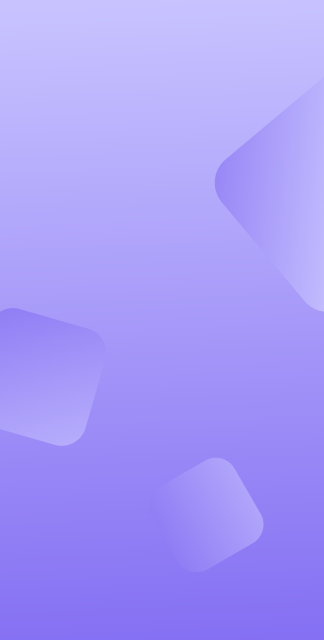
This background is drawn by a Shadertoy shader. Its source:

```glsl
// Soft violet backdrop with three tilted, rounded tiles.
// The sky and every tile share one colour ramp; each tile is a rounded-box
// distance field whose tone varies linearly along its own direction.

#define DEEP_VIOLET vec3(0.520, 0.440, 0.952)
#define PALE_LILAC  vec3(0.785, 0.765, 1.000)
#define SKY_TILT    0.04   // how far the backdrop darkens to the right
#define EDGE_WIDTH  1.0    // antialiasing width in output samples

vec3 violetRamp(float tone) {
    return mix(DEEP_VIOLET, PALE_LILAC, clamp(tone, 0.0, 1.0));
}

vec2 direction(float degrees) {
    float a = radians(degrees);
    return vec2(cos(a), sin(a));
}

float roundedSquare(vec2 p, float halfSide, float radius) {
    vec2 q = abs(p) - halfSide + radius;
    return length(max(q, 0.0)) + min(max(q.x, q.y), 0.0) - radius;
}

// Paints one tile; toneMid is its tone at the centre, toneSlope the change
// per unit of length along the direction lightAngle.
void paintTile(inout vec3 color, vec2 p, vec2 center, float halfSide,
               float radius, float tilt, float lightAngle,
               float toneMid, float toneSlope) {
    vec2 d = p - center;
    vec2 axis = direction(tilt);
    vec2 local = vec2(dot(d, axis), dot(d, vec2(-axis.y, axis.x)));
    float dist = roundedSquare(local, halfSide, radius);
    float coverage = clamp(0.5 - dist * iResolution.y / EDGE_WIDTH, 0.0, 1.0);
    float tone = toneMid + toneSlope * dot(d, direction(lightAngle));
    color = mix(color, violetRamp(tone), coverage);
}

void mainImage(out vec4 fragColor, in vec2 fragCoord) {
    // Canvas height is one unit
    vec2 p = fragCoord / iResolution.y;
    float middle = 0.5 * iResolution.x / iResolution.y;

    // Backdrop
    vec3 color = violetRamp(p.y - SKY_TILT * (p.x - middle));

    // Large tile at the right, middle tile at the left, small tile below
    paintTile(color, p, vec2(0.525, 0.702), 0.1484, 0.0480, 40.0, -5.0, 0.906, 3.3);
    paintTile(color, p, vec2(0.0583, 0.411), 0.0944, 0.0390, -16.0, -75.0, 0.45, 2.4);
    paintTile(color, p, vec2(0.3223, 0.1953), 0.0745, 0.0338, 30.0, 30.0, 0.40, 3.2);

    fragColor = vec4(color, 1.0);
}
```
